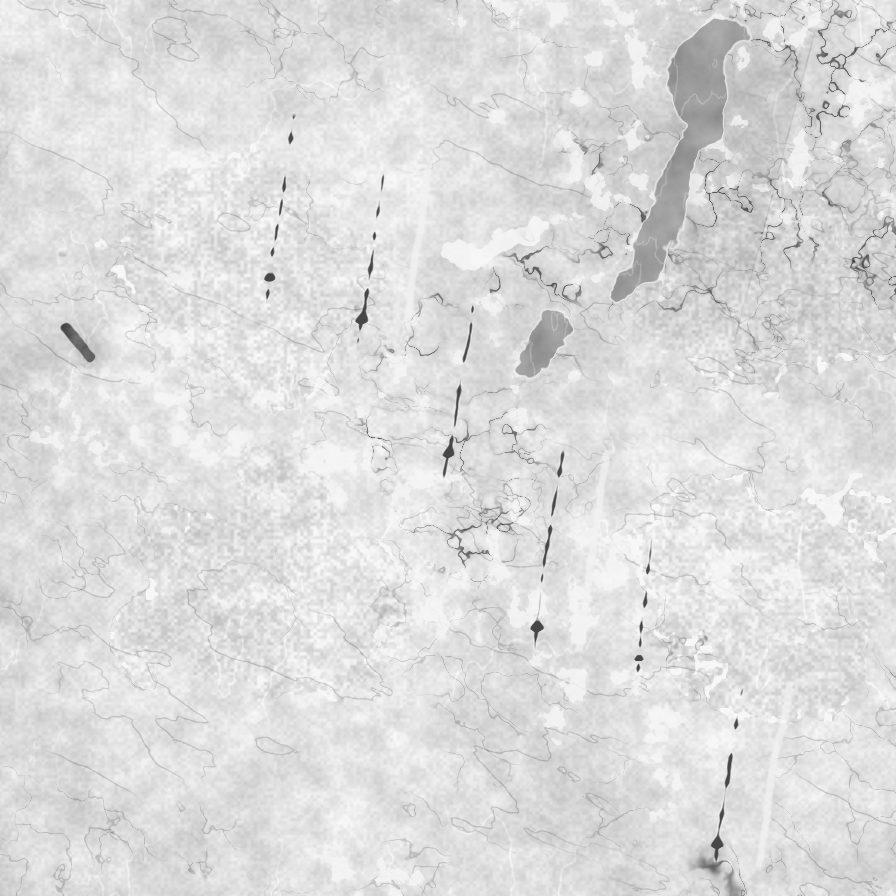
This texture is drawn by a WebGL 2 fragment shader. Its source:

```glsl
#version 300 es
precision highp float;
uniform vec2 u_resolution;
out vec4 fragColor;

float hash(vec2 p) {
  return fract(sin(dot(p, vec2(127.1, 311.7))) * 43758.5453);
}

float noise(vec2 p) {
  vec2 i = floor(p), f = fract(p);
  f = f * f * (3.0 - 2.0 * f);
  return mix(mix(hash(i), hash(i + vec2(1, 0)), f.x),
             mix(hash(i + vec2(0, 1)), hash(i + vec2(1, 1)), f.x), f.y);
}

float fbm(vec2 p) {
  float sum = 0.0, amp = 0.5;
  for (int i = 0; i < 5; i++) {
    sum += amp * noise(p);
    p = mat2(1.6, 1.2, -1.2, 1.6) * p + 17.3;
    amp *= 0.5;
  }
  return sum;
}

// Soft coverage of everything closer than width
float cover(float dist, float width) {
  float px = 1.0 / u_resolution.y;
  return 1.0 - smoothstep(width - px, width + px, dist);
}

// Thin contour of a noise field, with distance from its gradient
float contour(float field, float width) {
  float slope = length(vec2(dFdx(field), dFdy(field))) * u_resolution.y;
  return cover(abs(field - 0.48) / max(slope, 0.8), width);
}

// Gap between the two nearest cell centres: zero on cell borders
float cellGap(vec2 p) {
  vec2 cell = floor(p);
  float near = 9.0, next = 9.0;
  for (int y = -1; y <= 1; y++)
    for (int x = -1; x <= 1; x++) {
      vec2 c = cell + vec2(x, y);
      float d = length(c + vec2(hash(c), hash(c + 5.7)) - p);
      next = min(next, max(near, d));
      near = min(near, d);
    }
  return 0.5 * (next - near);
}

float segment(vec2 p, vec2 a, vec2 b) {
  vec2 ab = b - a;
  return length(p - a - ab * clamp(dot(p - a, ab) / dot(ab, ab), 0.0, 1.0));
}

void main() {
  vec2 p = gl_FragCoord.xy / u_resolution.y;
  vec2 warp = vec2(fbm(p * 14.0), fbm(p * 14.0 + 7.0)) - 0.48;
  float fine = fbm(p * 45.0);
  float grain = noise(p * 270.0) - 0.5;

  // Mottled stone
  float tone = 0.882 + 0.18 * (fbm(p * 5.0) - 0.48) + 0.17 * (fine - 0.48) + 0.07 * grain;

  // Slab with one straight slanted edge
  float slabEdge = p.x - 0.82 - 0.26 * (p.y - 0.62);
  float slabRows = smoothstep(0.61, 0.63, p.y) * (1.0 - smoothstep(0.94, 0.98, p.y));
  tone -= slabRows * (0.04 * cover(slabEdge, 0.0) * smoothstep(-0.16, -0.06, slabEdge)
        + 0.15 * cover(abs(slabEdge), 0.0007) * noise(p * 60.0));

  // Grainy domes with chipped, speckled rims
  for (int i = 0; i < 4; i++) {
    vec2 centre = vec2(i < 2 ? 0.28 : 0.86, 0.68 - 0.34 * float(i % 2));
    float d = length((p - centre + 0.16 * warp) / vec2(1.0, 0.85)) - 0.145;
    float broken = smoothstep(0.35, 0.6, noise(p * 9.0 + float(i)));
    tone += cover(d, 0.0) * (0.07 * grain - 0.018);
    tone -= 0.2 * broken * cover(abs(d), 0.0008) * noise(p * 80.0);
    tone += 0.13 * broken * cover(abs(d + 0.005), 0.006) * smoothstep(0.55, 0.7, noise(p * 120.0));
  }

  // Fine veins running down to the right
  vec2 q = vec2(dot(p, vec2(0.9, -0.42)), dot(p, vec2(0.42, 0.9)));
  float thin = contour(fbm(q * vec2(6.0, 15.0) + 2.0), 0.0006);
  float pale = contour(fbm(p * vec2(11.0, 6.0) + 31.0), 0.0012);
  tone -= 0.17 * thin * smoothstep(0.3, 0.7, noise(p * 11.0 + 4.0));
  tone += 0.05 * pale * smoothstep(0.4, 0.7, noise(p * 7.0 + 9.0));

  // Branching cracks, light net and dark clusters
  float net = cellGap(q * vec2(9.0, 16.0) + 2.2 * warp) / 13.0;
  float dark = cellGap(p * 13.0 + 3.5 * warp + 40.0) / 13.0;
  float cluster = smoothstep(0.5, 0.62, fbm(p * 4.0 + 3.0));
  tone -= 0.16 * cover(net, 0.0007) * smoothstep(0.45, 0.7, noise(p * 13.0 + 20.0));
  tone -= 0.42 * cluster * cover(dark, 0.0022 * noise(p * 50.0))
        * smoothstep(0.25, 0.7, noise(p * 22.0));
  tone -= 0.05 * cluster * (1.0 - smoothstep(0.0, 0.012, dark));

  // White chips and smears
  float chips = smoothstep(0.6, 0.64, fine) * smoothstep(0.5, 0.6, fbm(p * 6.0 + 12.0));
  tone = mix(tone, 0.96, 0.8 * chips);
  for (int i = 0; i < 2; i++) {
    vec2 mid = vec2(0.56, 0.725) + float(i) * vec2(0.37, -0.27);
    vec2 reach = vec2(0.05, 0.025) / float(i + 1);
    float smear = segment(p + 0.09 * warp, mid - reach, mid + reach);
    tone = mix(tone, 0.97, 0.85 * cover(smear, 0.009 - 0.004 * float(i)));
  }

  // Steep beaded cracks, some beside a white streak
  for (int i = 0; i < 6; i++) {
    float k = float(i);
    vec2 top = vec2(0.33 + 0.1 * k, 0.92 - 0.13 * k + 0.1 * (hash(vec2(k, 3.0)) - 0.5));
    float len = 0.15 + 0.1 * hash(vec2(k, 8.0));
    float t = (top.y - p.y) / len;
    float x = p.x - top.x + 0.15 * t * len + 0.012 * warp.x;
    float inside = smoothstep(0.0, 0.03, t) * (1.0 - smoothstep(0.97, 1.0, t));
    float bead = noise(vec2(p.y * 110.0, k * 7.0));
    float drop = 0.005 * smoothstep(0.81, 0.87, t) * (1.0 - smoothstep(0.87, 0.89, t));
    tone = mix(tone, 0.95, 0.7 * inside * cover(abs(x), 0.0025) * smoothstep(0.3, 0.5, bead));
    tone = mix(tone, 0.28, inside * cover(abs(x), 0.0026 * bead * bead + drop)
         * smoothstep(0.3, 0.6, max(bead, drop * 200.0)));
    if (i % 2 == 1)
      tone = mix(tone, 0.95, 0.75 * inside * (1.0 - smoothstep(0.002, 0.006, abs(x - 0.05))));
  }

  // Torn grey patches with pale rims
  vec2 torn = p + 0.075 * warp;
  float strip = min(segment(torn, vec2(0.795, 0.95), vec2(0.775, 0.86)) - 0.027,
                    segment(torn, vec2(0.775, 0.86), vec2(0.695, 0.68)) - 0.016);
  float scrap = segment(torn, vec2(0.58, 0.6), vec2(0.615, 0.645)) - 0.011;
  float patchDist = min(strip, scrap);
  float fold = contour(fbm(p * vec2(26.0, 12.0) + 50.0), 0.0007);
  tone = mix(tone, 0.93, 0.7 * cover(abs(patchDist), 0.0022));
  tone = mix(tone, 0.61 + 0.2 * (fine - 0.48) + 0.1 * fold, cover(patchDist, 0.0));

  // Dark gouge with a soft shadow
  float gouge = segment(p + 0.02 * warp, vec2(0.075, 0.64), vec2(0.1, 0.607));
  tone -= 0.13 * (1.0 - smoothstep(0.0, 0.035, gouge)) * smoothstep(0.07, 0.1, p.x);
  tone = mix(tone, 0.35 + 0.5 * (fine - 0.48), cover(gouge, 0.006));

  fragColor = vec4(vec3(clamp(tone, 0.12, 0.97)), 1.0);
}
```
